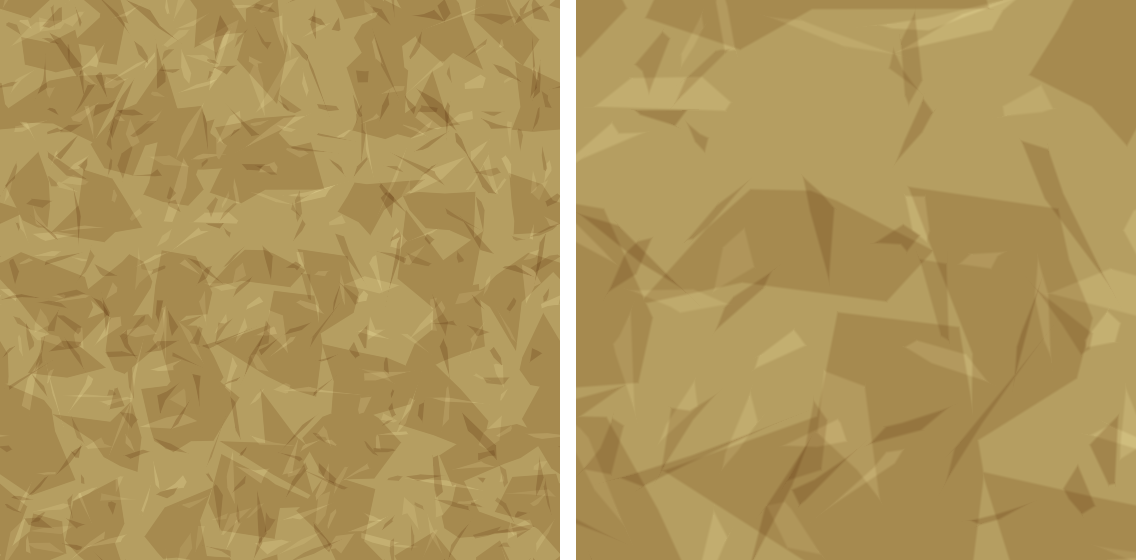
Left, the full canvas; right, a detail of the centre.
A three.js fragment shader for this pattern:

```glsl
// Angular splinter camouflage: spiky dark sand patches on a paler sand ground,
// overlaid with thin translucent light and dark shards. Each layer scatters
// random star-shaped polygons over a wrapping grid, so the square tiles.
varying vec2 vUv;

const float TAU = 6.2831853;

vec2 hash2(vec2 p) {
  vec3 q = fract(p.xyx * vec3(0.1031, 0.1030, 0.0973));
  q += dot(q, q.yzx + 33.33);
  return fract((q.xx + q.yz) * q.zy);
}

float gradientDot(vec2 corner, vec2 offset, float period) {
  float a = TAU * hash2(mod(corner, period) + 17.0).x;
  return dot(vec2(cos(a), sin(a)), offset);
}

// Gradient noise that wraps after a whole period.
float noise(vec2 p, float period) {
  vec2 i = floor(p), f = fract(p), u = f * f * (3.0 - 2.0 * f);
  vec2 e = vec2(1.0, 0.0);
  return mix(
    mix(gradientDot(i, f, period), gradientDot(i + e, f - e, period), u.x),
    mix(gradientDot(i + e.yx, f - e.yx, period), gradientDot(i + 1.0, f - 1.0, period), u.x),
    u.y);
}

// Polygon corner k: jittered angle, radius mostly short with a few long spikes.
vec2 corner(float k, float n, vec2 radii, float seed) {
  k = mod(k, n);
  vec2 h = hash2(vec2(k + 3.0, seed));
  float a = TAU * ((k + 0.8 * h.x) / n - 0.5);
  return mix(radii.x, radii.y, h.y * h.y) * vec2(cos(a), sin(a));
}

// Distance to the edge facing p, positive inside.
float splinter(vec2 p, float n, vec2 radii, vec2 scale, float seed) {
  vec2 q = p / scale;
  float f = (atan(q.y, q.x) / TAU + 0.5) * n;
  float k = floor(f);
  if (f < k + 0.8 * hash2(vec2(mod(k, n) + 3.0, seed)).x) k -= 1.0;
  vec2 a = scale * corner(k, n, radii, seed);
  vec2 edge = scale * corner(k + 1.0, n, radii, seed) - a;
  vec2 d = p - a;
  return (edge.x * d.y - edge.y * d.x) / max(length(edge), 0.0001);
}

// Coverage of one scatter layer; lean holds the main direction and its spread.
float scatter(float cells, float n, vec2 radii, vec2 stretch, vec2 lean,
              float density, float faintest, float seed) {
  vec2 p = vUv * cells, home = floor(p);
  float cover = 0.0;
  for (int y = -1; y <= 1; y++) {
    for (int x = -1; x <= 1; x++) {
      vec2 cell = home + vec2(float(x), float(y));
      vec2 id = mod(cell, cells) + seed;
      vec2 place = hash2(id), look = hash2(id + 41.3), kind = hash2(id + 83.7);
      // Noise gathers the pieces into loose clusters.
      float cluster = noise((cell + 0.5) / cells * 6.0 + floor(seed), 6.0);
      if (kind.x > density + 0.7 * cluster) continue;

      float a = lean.x + lean.y * (look.x - 0.5);
      vec2 d = p - cell - 0.5 - 0.6 * (place - 0.5);
      d = vec2(cos(a) * d.x + sin(a) * d.y, cos(a) * d.y - sin(a) * d.x);
      float s = mix(stretch.x, stretch.y, look.y);
      float dist = splinter(d, n, radii, vec2(s, 1.0 / s), 50.0 * place.x + 90.0 * kind.y);
      float w = 0.0011 * cells;
      cover = max(cover, smoothstep(-w, w, dist) * mix(faintest, 1.0, kind.y));
    }
  }
  return cover;
}

void main() {
  vec3 color = vec3(0.71, 0.62, 0.38);

  // Broad spiky patches
  float patches = scatter(7.0, 8.0, vec2(0.22, 0.92), vec2(1.0, 1.3),
                          vec2(0.0, TAU), 3.0, 1.0, 5.0);
  color = mix(color, vec3(0.65, 0.54, 0.31), patches);

  // Pale shards, mostly rising to the right
  vec2 thin = vec2(1.5, 2.5), slim = vec2(0.06, 0.43);
  float pale = scatter(11.0, 5.0, slim, thin, vec2(0.9, 2.2), 0.6, 0.55, 29.0);
  pale += scatter(16.0, 5.0, slim, thin, vec2(0.7, 2.6), 0.6, 0.55, 61.0);
  color += vec3(0.06, 0.07, 0.065) * pale;

  // Shadow shards, mostly falling to the right, darkening where they overlap
  vec3 shade = vec3(0.89, 0.835, 0.775);
  float large = scatter(12.0, 5.0, slim, thin, vec2(-0.9, 2.6), 0.55, 0.7, 103.0);
  float small = scatter(18.0, 5.0, slim, thin, vec2(-0.7, 3.2), 0.5, 0.7, 147.0);
  color *= mix(vec3(1.0), shade, large) * mix(vec3(1.0), shade, small);

  gl_FragColor = vec4(color, 1.0);
}
```
